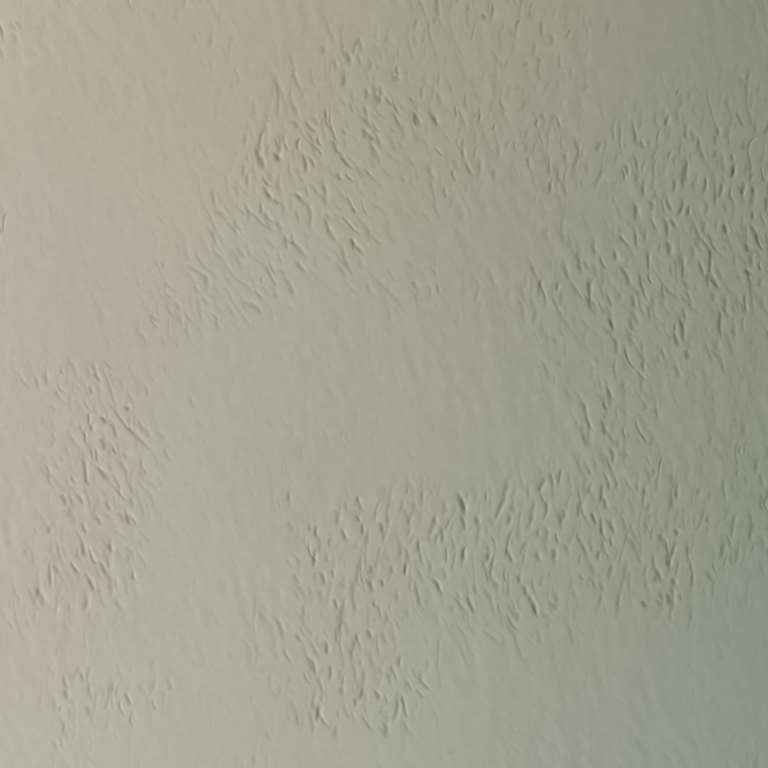
This texture is drawn by a Shadertoy shader. Its source:

```glsl
// Hand-trowelled plaster under soft side light: a smooth left-to-right shade,
// faint slanted brush relief, and patches of short embossed scratches.
// Scratches are curved strokes scattered on jittered grids, gated by noise.

const vec3 LIT_LEFT    = vec3(0.718, 0.700, 0.640);
const vec3 MID_WALL    = vec3(0.647, 0.647, 0.578);
const vec3 SHADE_RIGHT = vec3(0.548, 0.563, 0.503);
const vec3 COOL_BOTTOM = vec3(-0.012, 0.004, 0.028);
const float SHADE_SLANT = 0.13;   // how far the shade leans with height
const float TILT = 0.28;          // lean of strokes, top towards the left
const float TILT_SPREAD = 0.75;
const float STROKE_WIDTH = 0.0027;
const float STROKE_CONTRAST = 0.20;
const float BRUSH_CONTRAST = 0.028;
const float GRAIN_CONTRAST = 0.020;

vec2 hash2(vec2 p) {
    vec3 q = fract(vec3(p.xyx) * vec3(0.1031, 0.1030, 0.0973));
    q += dot(q, q.yzx + 33.33);
    return fract((q.xx + q.yz) * q.zy);
}

float noise(vec2 p) {
    vec2 i = floor(p), f = fract(p);
    f = f * f * (3.0 - 2.0 * f);
    float low  = mix(hash2(i).x, hash2(i + vec2(1, 0)).x, f.x);
    float high = mix(hash2(i + vec2(0, 1)).x, hash2(i + vec2(1, 1)).x, f.x);
    return mix(low, high, f.y);
}

float fbm(vec2 p) {
    return 0.55 * noise(p) + 0.30 * noise(p * 2.1 + 17.3) + 0.15 * noise(p * 4.3 + 41.9);
}

// Where the plaster is rough; denser towards the lower right
float roughness(vec2 uv) {
    float lean = 0.11 * (uv.x - uv.y);
    return smoothstep(0.46, 0.72, fbm(uv * 5.5 + 8.4) + lean);
}

// Signed emboss of scattered strokes: dark left flank, light right flank
float strokes(vec2 uv, float cells, float seed) {
    vec2 id = floor(uv * cells);
    float width = max(STROKE_WIDTH, 0.8 / iResolution.y);
    float relief = 0.0;
    for (int y = -1; y <= 1; y++)
    for (int x = -1; x <= 1; x++) {
        vec2 cell = id + vec2(x, y);
        vec2 jitter = hash2(cell + seed);
        vec2 pick = hash2(cell + seed + 61.7);
        vec2 form = hash2(cell + seed + 127.3);
        vec2 centre = (cell + jitter) / cells;

        float strength = roughness(centre) * (0.2 + 0.8 * pick.x * pick.x);
        strength += 0.10 * step(0.82, pick.x);

        float angle = TILT + (pick.y - 0.5) * TILT_SPREAD
                    + 0.7 * (noise(centre * 6.0 + 3.1) - 0.5);
        vec2 dir = vec2(-sin(angle), cos(angle));
        vec2 q = uv - centre;
        float along = dot(q, dir) * cells / mix(0.35, 0.9, form.x);
        float across = dot(q, vec2(dir.y, -dir.x));
        across += (form.y - 0.5) * 0.30 * along * along / cells;
        across += 0.0035 * (noise(uv * 75.0 + seed) - 0.5);

        float fade = 1.0 - smoothstep(0.25, 1.0, abs(along));
        float s = across / (width * mix(0.75, 1.35, form.y));
        relief += strength * fade * (s - 0.28) * exp(-s * s);
    }
    return relief;
}

// Faint slanted brush texture, shaded by its slope across the strokes
float brushRelief(vec2 uv) {
    float c = cos(TILT), s = sin(TILT);
    vec2 p = vec2(c * uv.x + s * uv.y, -s * uv.x + c * uv.y);
    p.x += 0.018 * noise(uv * 9.0);
    vec2 q = p * vec2(95.0, 34.0);
    float slope = noise(q + vec2(0.35, 0.0)) - noise(q - vec2(0.35, 0.0));
    return slope * (0.35 + 0.65 * smoothstep(0.35, 0.65, fbm(uv * 4.0 + 23.0)));
}

vec3 wallShade(vec2 uv) {
    float t = uv.x + SHADE_SLANT * (uv.y - 0.5);
    vec3 wall = mix(LIT_LEFT, MID_WALL, clamp(t * 2.0, 0.0, 1.0));
    wall = mix(wall, SHADE_RIGHT, clamp(t * 2.0 - 1.0, 0.0, 1.15));
    wall += COOL_BOTTOM * (0.5 - uv.y);
    return wall + 0.018 * (fbm(uv * 3.0 + 51.0) - 0.5);
}

void mainImage(out vec4 fragColor, in vec2 fragCoord) {
    vec2 uv = fragCoord / iResolution.xy;
    vec3 colour = wallShade(uv);

    // Scratches from fine to long
    float relief = strokes(uv, 58.0, 5.0)
                 + strokes(uv, 36.0, 211.0)
                 + 0.8 * strokes(uv, 19.0, 419.0);
    colour += STROKE_CONTRAST * clamp(relief, -0.9, 0.6);
    colour += BRUSH_CONTRAST * brushRelief(uv);

    // Soft fine grain
    float grain = 0.6 * noise(uv * 260.0) + 0.4 * noise(uv * 140.0 + 9.0) - 0.5;
    colour += GRAIN_CONTRAST * grain;

    fragColor = vec4(clamp(colour, 0.0, 1.0), 1.0);
}
```
